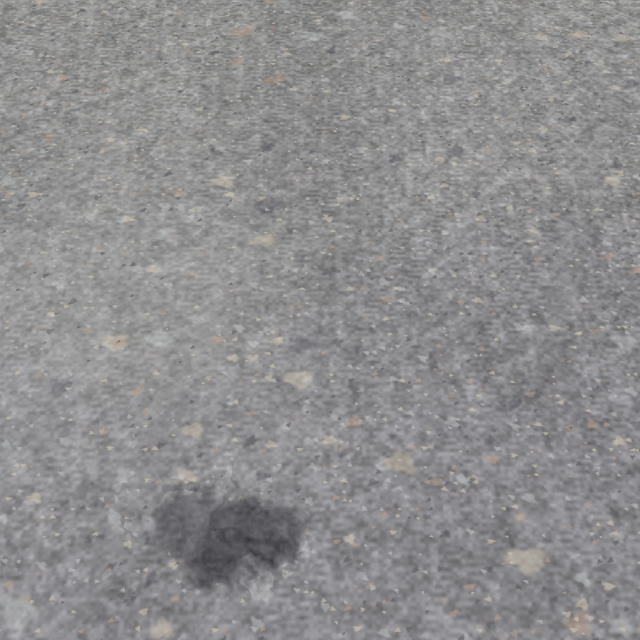
Reproduce this texture procedurally as a three.js fragment shader.

```glsl
// Worn grey asphalt seen at a slant, with a shallow dark pothole low on the left.
// Layered value noise and scattered chips are laid on a ground plane that
// recedes upward; dusty patches and the broken pothole are blended over it.

varying vec2 vUv;

const float RECEDE = 0.43;            // how fast the ground shrinks upward
const float GROUND_DEPTH = 2.3;
const float BASE_TONE = 0.543;
const float GRAIN_CONTRAST = 1.0;
const vec3 COOL_TINT = vec3(0.996, 0.988, 1.014);
const vec3 WARM_TINT = vec3(1.002, 1.003, 0.992);
const vec3 CREAM = vec3(0.79, 0.75, 0.67);
const vec3 TAN = vec3(0.70, 0.61, 0.54);
const vec3 PALE_STONE = vec3(0.72, 0.73, 0.73);
const vec3 DARK_STONE = vec3(0.38, 0.38, 0.41);
const vec3 TAR = vec3(0.33, 0.33, 0.345);
const vec3 RIM_DUST = vec3(0.68, 0.68, 0.69);
const vec2 HOLE_CENTRE = vec2(0.355, 0.172);
const vec2 HOLE_RADIUS = vec2(0.125, 0.092);

float hash(vec2 p) {
  return fract(sin(dot(p, vec2(127.1, 311.7))) * 43758.5453);
}

float noise(vec2 p) {
  vec2 i = floor(p), f = fract(p);
  f = f * f * (3.0 - 2.0 * f);
  return mix(mix(hash(i), hash(i + vec2(1.0, 0.0)), f.x),
             mix(hash(i + vec2(0.0, 1.0)), hash(i + 1.0), f.x), f.y);
}

float fbm(vec2 p) {
  float sum = 0.0, amp = 0.5;
  for (int k = 0; k < 4; k++) {
    sum += amp * noise(p);
    p = mat2(0.8, 0.6, -0.6, 0.8) * p * 2.03 + 5.7;
    amp *= 0.5;
  }
  return sum / 0.9375;
}

// Irregular chips, one per chosen cell: x = coverage, y = random id
vec2 chips(vec2 p, float share, float size, float soft) {
  vec2 best = vec2(0.0, 0.5);
  for (int j = -1; j <= 1; j++) {
    for (int i = -1; i <= 1; i++) {
      vec2 offset = vec2(float(i), float(j));
      vec2 cell = floor(p) + offset;
      if (hash(cell + 17.3) > share) continue;
      float id = hash(cell + 41.9);
      vec2 jitter = vec2(hash(cell + 3.1), hash(cell + 7.7));
      vec2 d = fract(p) - offset - 0.2 - 0.6 * jitter;
      float turn = (id - 0.5) * 1.8;
      d = mat2(cos(turn), -sin(turn), sin(turn), cos(turn)) * d;
      d.x /= 1.0 + 0.7 * jitter.x;
      float a = atan(d.y, d.x + 0.0001);
      float r = size * (0.45 + 0.55 * jitter.y);
      r *= 1.0 + 0.2 * sin(3.0 * a + 40.0 * id) + 0.1 * sin(5.0 * a + 90.0 * id);
      float cover = 1.0 - smoothstep(r * (1.0 - soft), r * (1.0 + 0.3 * soft), length(d));
      if (cover > best.x) best = vec2(cover, id);
    }
  }
  return best;
}

vec3 stoneColour(float id) {
  vec3 c = mix(PALE_STONE, CREAM, step(0.35, id));
  c = mix(c, TAN, step(0.62, id));
  return mix(c, DARK_STONE, step(0.82, id));
}

void main() {
  // Ground plane coordinates
  float near = 1.0 / (1.0 - RECEDE * vUv.y);
  vec2 ground = vec2((vUv.x - 0.5) * near, GROUND_DEPTH * near);

  // Broad wear and dust
  float dust = exp(-dot((vUv - vec2(0.2, 0.5)) * vec2(3.2, 3.6), (vUv - vec2(0.2, 0.5)) * vec2(3.2, 3.6)));
  float tone = BASE_TONE + 0.055 * dust + 0.08 * (fbm(vUv * 4.0 + 2.0) - 0.5);
  tone += 0.02 * smoothstep(0.35, 0.9, vUv.y) - 0.02 * smoothstep(0.4, 0.0, vUv.y);

  // Fine grain and packed aggregate
  float grain = 0.10 * (noise(ground * 75.0) - 0.5) + 0.13 * (noise(ground * 140.0 + 9.0) - 0.5);
  grain += 0.08 * (noise(ground * 32.0 + 4.0) - 0.5);
  vec2 packed = chips(ground * 58.0, 0.8, 0.5, 0.5);
  grain += 0.12 * packed.x * (packed.y - 0.46);
  tone += GRAIN_CONTRAST * grain * (1.0 - 0.25 * dust);
  float warmth = clamp(0.5 * dust + smoothstep(0.3, 1.0, vUv.y) * 0.8, 0.0, 1.0);
  vec3 colour = tone * mix(COOL_TINT, WARM_TINT, warmth);

  // Scattered stones, from large worn flakes to bright specks
  vec2 flake = chips(ground * 11.0 + 3.0, 0.12, 0.27, 0.4);
  colour = mix(colour, stoneColour(flake.y) + grain * 0.4, 0.5 * flake.x);
  vec2 stone = chips(ground * 27.0 + 8.0, 0.15, 0.3, 0.45);
  colour = mix(colour, stoneColour(stone.y) + grain * 0.4, 0.6 * stone.x);
  vec2 speck = chips(ground * 62.0 + 21.0, 0.17, 0.32, 0.6);
  colour = mix(colour, stoneColour(speck.y), 0.7 * speck.x);

  // Pothole: ragged tar floor, pale streaks and a crumbled rim
  vec2 h = (vUv - HOLE_CENTRE) / HOLE_RADIUS;
  float ragged = length(h) + 1.1 * (fbm(vUv * 22.0) - 0.5);
  float hole = 1.0 - smoothstep(0.55, 1.05, ragged);
  vec2 warp = vec2(fbm(vUv * 18.0 + 3.0), fbm(vUv * 18.0 + 11.0));
  float streak = fbm(vUv * 30.0 + warp * 5.0);
  vec3 tar = TAR + 0.38 * (streak - 0.45) + 0.4 * grain;
  colour = mix(colour, tar, 0.88 * hole);
  float rim = smoothstep(0.6, 0.95, ragged) * (1.0 - smoothstep(0.95, 1.3, ragged));
  float rimSide = smoothstep(0.1, 0.9, abs(dot(h, vec2(0.6, -0.75))));
  float crumbs = smoothstep(0.48, 0.68, streak);
  colour = mix(colour, RIM_DUST + grain, 0.75 * rim * rimSide * crumbs);

  gl_FragColor = vec4(clamp(colour, 0.0, 1.0), 1.0);
}
```
